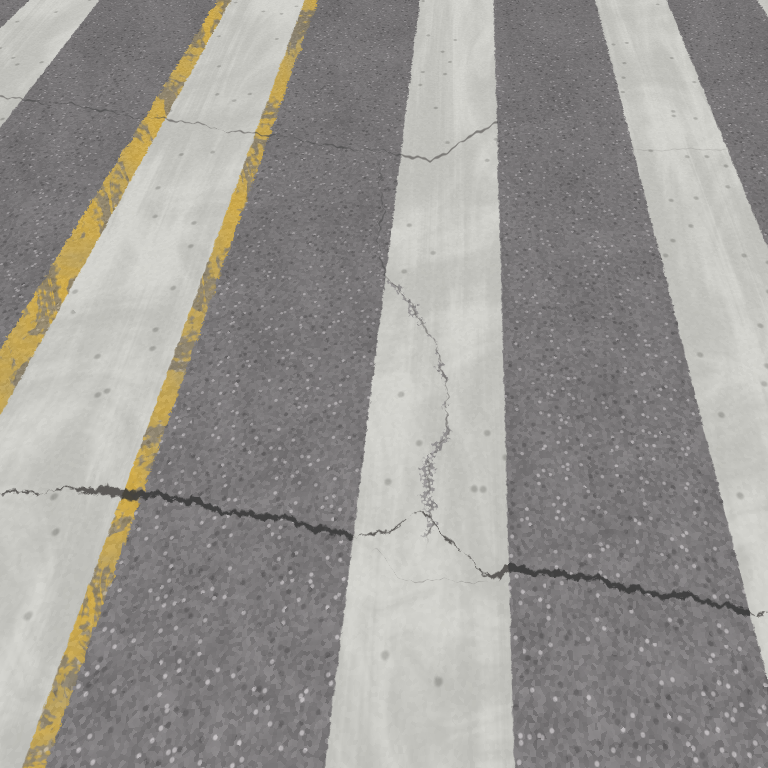
Give the GLSL for this texture, as a WebGL 1 fragment shader.

```glsl
precision highp float;
uniform vec2 u_resolution;

float hash(vec2 p) {
  return fract(sin(dot(p, vec2(12.99, 78.23))) * 4375.85);
}

// Cellular noise: distance to the nearest point and a random value for it
vec2 cell(vec2 p) {
  vec2 best = vec2(9.0, 0.0);
  for (int j = -1; j <= 1; j++) {
    for (int i = -1; i <= 1; i++) {
      vec2 c = floor(p) + vec2(float(i), float(j));
      float d = length(c + vec2(hash(c), hash(c + 17.3)) - p);
      if (d < best.x) best = vec2(d, hash(c + 5.1));
    }
  }
  return best;
}

// Layered, warped sines in 0..1
float cloud(vec2 p) {
  float sum = 0.5, amp = 0.3;
  for (int i = 0; i < 4; i++) {
    p = mat2(1.5, 1.1, -1.1, 1.5) * p;
    p += sin(p.yx + 1.3);
    sum += amp * sin(p.x) * sin(p.y);
    amp *= 0.65;
  }
  return clamp(sum, 0.0, 1.0);
}

float wobble(float s) {
  return 0.45 * sin(s * 47.0) + 0.35 * sin(s * 109.0 + 1.7)
       + 0.25 * sin(s * 263.0 + 0.6) + 0.15 * sin(s * 571.0);
}

float bump(float s, float center, float width) {
  float d = (s - center) / width;
  return exp(-d * d);
}

float band(float s, float low, float high, float soft) {
  return smoothstep(low - soft, low + soft, s)
       * (1.0 - smoothstep(high - soft, high + soft, s));
}

float stroke(float d, float halfWidth, float soft) {
  return 1.0 - smoothstep(halfWidth - soft, halfWidth + soft, abs(d));
}

void main() {
  vec2 uv = gl_FragCoord.xy / u_resolution;
  float soft = 1.0 / u_resolution.y;
  float x = uv.x;
  float t = 1.0 - uv.y;
  vec2 ground = vec2(x - 0.62, 1.3) / (t + 0.64);

  // Asphalt with grit that grows towards the viewer
  vec2 grit = cell(ground * 270.0);
  vec2 pebble = cell(ground * 150.0 + 40.0);
  float tone = 0.45 + 0.035 * t + 0.05 * (cloud(uv * 17.0) - 0.5);
  tone += (grit.y - 0.5) * (0.05 + 0.05 * t);
  tone += (0.1 + 0.13 * t) * step(0.88, pebble.y) * (1.0 - smoothstep(0.15, 0.4, pebble.x));
  tone -= 0.07 * step(pebble.y, 0.12) * (1.0 - smoothstep(0.2, 0.5, pebble.x));
  vec3 asphalt = tone * vec3(1.01, 0.99, 1.0);
  vec3 color = asphalt;

  // Worn yellow borders of the second stripe
  float rough = 0.0025 * (cloud(uv * 90.0) - 0.5) + 0.0015 * (grit.y - 0.5);
  float wear = cloud(uv * 24.0) + 0.35 * cell(uv * 120.0).x;
  float yellow = band(x + rough * 2.0, 0.284 - 0.623 * t, 0.414 - 0.355 * t, soft);
  yellow *= 1.0 - 0.7 * smoothstep(0.76, 1.0, wear);
  vec3 yellowPaint = mix(vec3(0.70, 0.62, 0.40), vec3(0.81, 0.67, 0.30), cloud(uv * 12.0 + 3.0));
  color = mix(color, yellowPaint + 0.06 * (grit.y - 0.5), yellow);

  // White stripes fanning out from the far end
  float white = 0.0;
  for (int i = -2; i <= 2; i++) {
    float k = float(i);
    float left = 0.547 + 0.237 * k - 0.0085 * k * k + t * (-0.124 + 0.405 * k - 0.028 * k * k);
    float right = 0.643 + 0.2357 * k - 0.0104 * k * k + t * (0.027 + 0.3875 * k - 0.0078 * k * k);
    white = max(white, band(x + rough, left, right, soft));
  }
  float streak = cloud(vec2(ground.x * 30.0, ground.y * 3.0));
  float dirt = 0.55 * cloud(uv * 9.0) + 0.45 * streak;
  vec3 whitePaint = mix(vec3(0.825, 0.825, 0.805), vec3(0.75, 0.75, 0.73), smoothstep(0.35, 0.85, dirt));
  vec2 stain = cell(ground * 26.0);
  whitePaint -= 0.13 * step(0.75, stain.y) * (1.0 - smoothstep(0.04, 0.14, stain.x));
  whitePaint += 0.025 * (grit.y - 0.5);
  color = mix(color, whitePaint, white);

  // Wide crack across the road, hairline where it crosses paint
  float wideY = 0.64 + 0.193 * max(x - 0.17, 0.0) + 0.006 * wobble(x)
    - 0.046 * bump(x, 0.55, 0.036) + 0.022 * bump(x, 0.638, 0.025);
  float wideSize = mix(0.0038, 0.0008, white) + 0.0018 * wobble(x * 1.7 + 2.0);
  wideSize += 0.006 * bump(x, 0.145, 0.03) + 0.003 * bump(x, 0.655, 0.02);
  float wide = stroke(t - wideY + rough * 1.5, wideSize, soft * 1.3);

  // Thin far crack, and a faint one on the next stripe
  float farY = 0.124 + 0.15 * x - 0.7 * max(x - 0.56, 0.0) + 0.004 * wobble(x + 0.4);
  float farSize = 0.0004 + 0.001 * wobble(x * 1.3) + 0.0012 * bump(x, 0.59, 0.06);
  float thin = stroke(t - farY, farSize, soft) * (1.0 - step(0.648, x));
  thin = max(thin, 0.35 * stroke(t - 0.195 - 0.002 * wobble(x), 0.0003, soft) * band(x, 0.83, 0.95, 0.01));

  // Hairline below the raised flake of paint
  float flakeY = 0.757 - 0.045 * bump(x, 0.49, 0.02) + 0.004 * wobble(x + 0.2);
  thin = max(thin, 0.6 * stroke(t - flakeY, 0.0006 * wobble(x * 2.0), soft) * band(x, 0.49, 0.63, 0.01));

  // Chipped crack running along the middle stripe
  float chipX = 0.495 + 0.085 * smoothstep(0.32, 0.49, t)
    - 0.022 * smoothstep(0.56, 0.62, t) + 0.006 * wobble(t + 0.3);
  float along = band(t, 0.22, 0.70, 0.02);
  float chipSize = 0.0015 + 0.0035 * wobble(t * 1.4 + 0.7) + 0.007 * bump(t, 0.62, 0.04)
    + 0.003 * bump(t, 0.41, 0.02) - 0.002 * bump(t, 0.25, 0.06);
  float chips = stroke(x - chipX + rough * 3.0, chipSize, soft * 1.5) * along;
  chips *= smoothstep(0.2, 0.5, cell(uv * 190.0).x);
  thin = max(thin, 0.8 * stroke(x - chipX, 0.0006 + 0.001 * wobble(t * 2.0), soft) * along);

  color = mix(color, asphalt + 0.06, chips * 0.85);
  color = mix(color, mix(vec3(0.30), vec3(0.42, 0.41, 0.40), white), thin * 0.8);
  color = mix(color, mix(vec3(0.23), vec3(0.32, 0.31, 0.30), white), wide * 0.9);
  gl_FragColor = vec4(color, 1.0);
}
```
